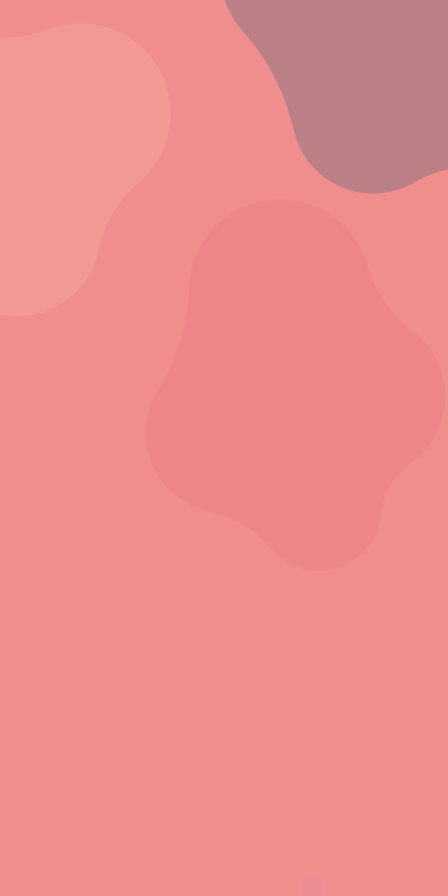
This background is drawn by a Shadertoy shader. Its source:

```glsl
// Soft abstract backdrop: three flat rounded blobs on a coral field.

const vec3 CORAL      = vec3(0.943, 0.553, 0.553);
const vec3 DEEP_CORAL = vec3(0.929, 0.527, 0.533);
const vec3 PEACH      = vec3(0.945, 0.600, 0.573);
const vec3 MAUVE      = vec3(0.730, 0.502, 0.527);
const vec3 PINK       = vec3(0.920, 0.545, 0.600);

// Circles are stored as (centre.x, centre.y, radius), in canvas widths.
float circle(vec2 p, vec3 c) {
    return length(p - c.xy) - c.z;
}

// Two circles joined by a concave arc of the given radius,
// which lies to the left of the direction from a to b.
float filletedPair(vec2 p, vec3 a, vec3 b, float radius) {
    const float OVERLAP = 0.05;
    float span = distance(a.xy, b.xy);
    vec2 along = (b.xy - a.xy) / span;
    vec2 across = vec2(-along.y, along.x);
    vec2 q = vec2(dot(p - a.xy, along), dot(p - a.xy, across));

    // The arc centre touches both circles from outside.
    float reachA = a.z + radius;
    float reachB = b.z + radius;
    float fx = (reachA * reachA - reachB * reachB + span * span) / (2.0 * span);
    float fy = sqrt(max(reachA * reachA - fx * fx, 0.0));

    // Wedge between the centres, with the arc cut out.
    float sideA = dot(q, vec2(-fy, fx)) / reachA;
    float sideB = dot(q - vec2(span, 0.0), vec2(fy, span - fx)) / reachB;
    float wedge = max(max(sideA, sideB), -OVERLAP - q.y);
    float bridge = max(wedge, radius - length(q - vec2(fx, fy)));
    return min(bridge, min(circle(p, a), circle(p, b)));
}

float centreBlob(vec2 p) {
    vec3 lobes[4] = vec3[4](
        vec3(0.625, 1.352, 0.203), vec3(0.812, 1.115, 0.182),
        vec3(0.711, 0.867, 0.141), vec3(0.505, 1.034, 0.180));
    float fillets[4] = float[4](0.273, 0.148, 0.234, 0.443);
    float d = circle(p, vec3(0.651, 1.115, 0.208));
    for (int i = 0; i < 4; i++) {
        d = min(d, filletedPair(p, lobes[i], lobes[(i + 1) % 4], fillets[i]));
    }
    return d;
}

float leftBlob(vec2 p) {
    vec3 outer = vec3(-0.104, 1.714, 0.211);
    vec3 upper = vec3(0.180, 1.747, 0.201);
    vec3 lower = vec3(0.039, 1.479, 0.185);
    return min(filletedPair(p, outer, upper, 0.312),
               filletedPair(p, upper, lower, 0.281));
}

float cornerBlob(vec2 p) {
    vec3 outer = vec3(1.120, 1.818, 0.195);
    vec3 lower = vec3(0.833, 1.750, 0.182);
    vec3 upper = vec3(0.693, 2.063, 0.201);
    float core = circle(p, vec3(0.911, 1.948, 0.234));
    return min(core, min(filletedPair(p, outer, lower, 0.260),
                         filletedPair(p, lower, upper, 0.495)));
}

float box(vec2 p, vec2 centre, vec2 halfSize) {
    vec2 d = abs(p - centre) - halfSize;
    return max(d.x, d.y);
}

// Blend a flat shape over the base with a one-pixel soft edge.
vec3 paint(vec3 base, vec3 colour, float d, float pixel) {
    return mix(base, colour, clamp(0.5 - d / pixel, 0.0, 1.0));
}

void mainImage(out vec4 fragColor, in vec2 fragCoord) {
    float pixel = 1.0 / iResolution.x;
    vec2 p = fragCoord * pixel;

    vec3 colour = CORAL;
    colour = paint(colour, DEEP_CORAL, centreBlob(p), pixel);
    colour = paint(colour, PEACH, leftBlob(p), pixel);
    colour = paint(colour, MAUVE, cornerBlob(p), pixel);

    // Faint tinted patch on the bottom edge.
    float patchEdge = box(p, vec2(0.697, 0.020), vec2(0.022));
    colour = mix(colour, paint(colour, PINK, patchEdge, pixel), 0.7);

    fragColor = vec4(colour, 1.0);
}
```
